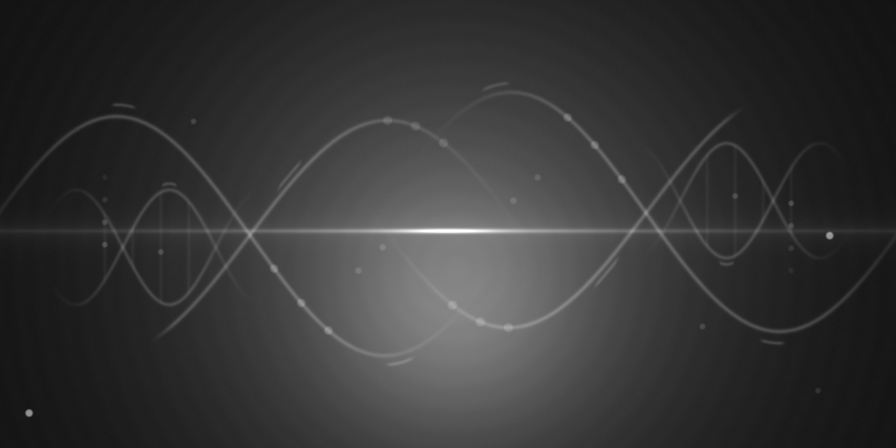
Write a Shadertoy shader that draws this background.

```glsl
const float PI = 3.14159265;

float hash(vec2 p) {
    return fract(sin(dot(p, vec2(127.1, 311.7))) * 43758.5453);
}

float glow(vec2 offset, vec2 size) {
    vec2 q = offset / size;
    return exp(-dot(q, q));
}

// Soft window: rises over edges.xy and falls over edges.zw
float span(float x, vec4 edges) {
    return smoothstep(edges.x, edges.y, x) * (1.0 - smoothstep(edges.z, edges.w, x));
}

// Wave layout: crest x, half period, middle height, amplitude
float waveHeight(float x, vec4 wave) {
    return wave.z + wave.w * cos(PI * (x - wave.x) / wave.y);
}

float waveLine(vec2 p, vec4 wave, float width) {
    float slope = wave.w * PI / wave.y * sin(PI * (p.x - wave.x) / wave.y);
    float d = (p.y - waveHeight(p.x, wave)) / sqrt(1.0 + slope * slope);
    return exp(-d * d / (width * width));
}

// Short stroke running parallel to a wave
float waveDash(vec2 p, vec4 wave, float lift, float middle, float halfLength) {
    wave.z += lift;
    float taper = span(p.x - middle, vec4(-halfLength, -0.5 * halfLength, 0.5 * halfLength, halfLength));
    return taper * waveLine(p, wave, 0.004);
}

float dotMark(vec2 p, vec2 center, float radius) {
    float aa = max(0.003, 1.0 / iResolution.y);
    return 1.0 - smoothstep(radius - aa, radius + aa, length(p - center));
}

float waveDots(vec2 p, vec4 wave, float firstX, float spacing, float radius) {
    float sum = 0.0;
    for (int i = 0; i < 3; i++) {
        float x = firstX + spacing * float(i);
        sum += dotMark(p, vec2(x, waveHeight(x, wave)), radius);
    }
    return sum;
}

float backdrop(vec2 p) {
    float wide = 0.25 * glow(p - vec2(0.0, -0.08), vec2(0.63, 0.58));
    float lamp = 0.21 * glow(p - vec2(0.02, -0.19), vec2(0.28));
    float rings = 0.003 * sin(130.0 * length(p - vec2(0.02, -0.1)));
    return 0.07 + wide + lamp + rings;
}

float flare(vec2 p) {
    float reach = abs(p.x);
    float thread = exp(-p.y * p.y / 0.000025);
    float core = 0.36 * exp(-p.x * p.x / 0.01) + 0.29 * exp(-2.2 * reach);
    float haze = 0.055 * exp(-abs(p.y) / 0.025);
    return thread * core + haze;
}

// Small braid: two opposed waves, rungs and a column of dots
float braid(vec2 p, vec4 wave) {
    vec4 opposed = vec4(wave.xyz, -wave.w);
    float fade = span(p.x, vec4(-0.92, -0.68, -0.6, -0.42));
    float light = 0.13 * fade * (waveLine(p, wave, 0.0045) + waveLine(p, opposed, 0.0045));
    float inside = abs(waveHeight(p.x, wave) - wave.z);
    float rungMask = 1.0 - smoothstep(inside - 0.01, inside + 0.01, abs(p.y - wave.z));
    for (int i = 0; i < 4; i++) {
        float k = float(i);
        float dx = p.x + 0.766 - 0.0625 * k;
        light += 0.035 * rungMask * exp(-dx * dx / 0.000016);
        light += (0.05 + 0.035 * k) * dotMark(p, vec2(-0.766, 0.104 - 0.05 * k), 0.006);
    }
    return light + 0.13 * waveDash(p, wave, 0.014, wave.x, 0.02);
}

float halfPattern(vec2 p) {
    vec4 longWave = vec4(-0.74, 0.599, -0.027, 0.267);
    vec4 crossWave = vec4(-0.135, 0.62, -0.0286, 0.26);
    vec4 smallWave = vec4(-0.622, 0.208, -0.052, 0.128);

    // Large crossing waves with their beads
    float light = 0.17 * waveLine(p, longWave, 0.005) * span(p.x, vec4(-1.15, -0.75, -0.4, 0.1));
    light += 0.16 * waveLine(p, crossWave, 0.005) * span(p.x, vec4(-0.67, -0.6, -0.35, 0.22));
    light += 0.13 * waveDots(p, longWave, -0.388, 0.0605, 0.009);
    light += 0.08 * waveDots(p, crossWave, -0.135, 0.0625, 0.01);

    // Parallel strokes
    light += 0.14 * waveDash(p, longWave, 0.026, -0.724, 0.032);
    light += 0.10 * waveDash(p, longWave, -0.02, -0.107, 0.036);
    light += 0.12 * waveDash(p, crossWave, 0.022, -0.354, 0.032);
    light += braid(p, smallWave);

    // Loose motes
    light += 0.12 * dotMark(p, vec2(-0.568, 0.229), 0.006);
    light += 0.13 * dotMark(p, vec2(-0.641, -0.0625), 0.006);
    light += 0.08 * dotMark(p, vec2(-0.146, -0.052), 0.007);
    light += 0.08 * dotMark(p, vec2(-0.2, -0.104), 0.007);
    return light;
}

void mainImage(out vec4 fragColor, in vec2 fragCoord) {
    vec2 p = (fragCoord - 0.5 * iResolution.xy) / iResolution.y;
    float light = backdrop(p) + flare(p - vec2(0.0, -0.0156));

    // The pattern repeats under a half turn
    light += halfPattern(p) + halfPattern(-p);

    // Bright sparks
    light += 0.48 * dotMark(p, vec2(-0.935, -0.422), 0.008);
    light += 0.45 * dotMark(p, vec2(0.852, -0.026), 0.008);
    light += 0.09 * dotMark(p, vec2(0.826, -0.372), 0.006);

    // Fine grain
    light += 0.006 * (hash(floor(p * 256.0)) - 0.5);
    fragColor = vec4(vec3(clamp(light, 0.0, 1.0)), 1.0);
}
```
